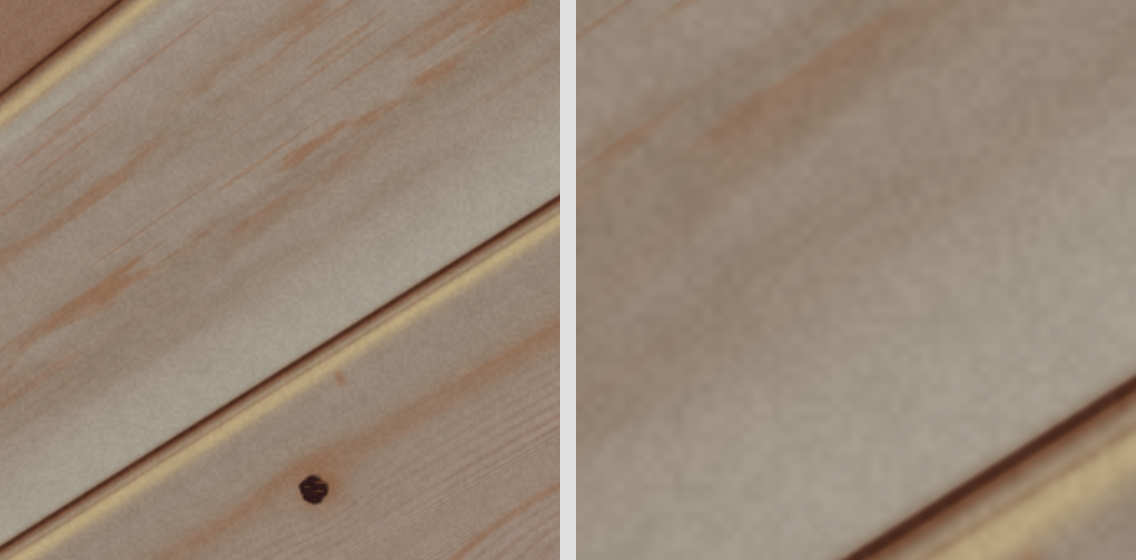
Left, the full canvas; right, a detail of the centre.
Reproduce this texture procedurally as a WebGL 1 fragment shader.

```glsl
precision highp float;
uniform vec2 u_resolution;

// Board layout: seams fan out from a distant point
const vec2 VANISH = vec2(-5.0, -3.12);
const float SEAM_SLOPE = 0.628;
const float BOARD_STEP = 0.162;
const float SLOPE_COS = 0.85;
const vec2 GRAIN_DIR = vec2(0.847, 0.532);
const float SEAM_HALF = 0.0055;

// Knot and blemish
const vec2 KNOT_POS = vec2(0.56, 0.126);
const float KNOT_RADIUS = 0.023;
const vec2 NICK_POS = vec2(0.606, 0.327);

// Wood colours
const vec3 TAN = vec3(0.595, 0.532, 0.475);
const vec3 UMBER = vec3(0.560, 0.488, 0.425);
const vec3 SILVER = vec3(0.640, 0.612, 0.555);
const vec3 PINK = vec3(0.625, 0.550, 0.500);
const vec3 ORANGE = vec3(0.560, 0.385, 0.270);
const vec3 RUSSET = vec3(0.545, 0.400, 0.315);
const vec3 CREAM = vec3(0.735, 0.650, 0.490);
const vec3 SEAM_DARK = vec3(0.270, 0.145, 0.105);
const vec3 SEAM_BROWN = vec3(0.440, 0.270, 0.170);
const vec3 KNOT_DARK = vec3(0.190, 0.105, 0.100);

float hash(vec2 p) {
  vec3 q = fract(p.xyx * 0.1031);
  q += dot(q, q.yzx + 33.33);
  return fract((q.x + q.y) * q.z);
}

float noise(vec2 p) {
  vec2 i = floor(p), f = fract(p);
  f = f * f * (3.0 - 2.0 * f);
  return mix(mix(hash(i), hash(i + vec2(1.0, 0.0)), f.x),
             mix(hash(i + vec2(0.0, 1.0)), hash(i + 1.0), f.x), f.y);
}

float fbm(vec2 p) {
  float sum = 0.0, amp = 0.5;
  for (int i = 0; i < 4; i++) {
    sum += amp * noise(p);
    p = p * 2.03 + 17.1;
    amp *= 0.5;
  }
  return sum / 0.9375;
}

float bell(float x, float width) {
  x /= width;
  return exp(-x * x);
}

// Wide board: silvery lower edge, broken orange streaks
vec3 paleBoard(float a, float t) {
  vec3 c = mix(UMBER, TAN, smoothstep(0.25, 0.7, fbm(vec2(t * 3.0, a * 14.0))));
  c = mix(c, PINK, 0.55 * bell(a - 0.83, 0.09));
  c = mix(c, SILVER, 0.95 * smoothstep(0.32, 0.07, a + 0.05 * noise(vec2(t * 4.0, a * 9.0))));
  c = mix(c, SILVER, 0.85 * bell(a - 0.89, 0.03));
  float patches = smoothstep(0.42, 0.72, fbm(vec2(t * 7.0 + 3.0, a * 24.0)));
  float streaks = bell(a - 0.40, 0.07) + 0.8 * bell(a - 0.66, 0.05);
  c = mix(c, ORANGE, 0.65 * patches * streaks);
  float hairs = smoothstep(0.70, 0.88, noise(vec2(t * 4.0, a * 75.0)));
  return mix(c, ORANGE, 0.30 * hairs * smoothstep(0.12, 0.4, a));
}

// Lower board: orange band, fine growth lines and arched figure
vec3 grainyBoard(float a, float t, vec2 uv) {
  vec2 k = uv - KNOT_POS;
  float across = dot(k, vec2(-GRAIN_DIR.y, GRAIN_DIR.x));
  a -= 0.035 * sign(across) * smoothstep(0.0, 0.02, abs(across)) * exp(-dot(k, k) * 160.0);
  vec3 c = mix(TAN, PINK, smoothstep(0.75, 0.60, a));
  c = mix(c, UMBER, 0.5 * fbm(vec2(t * 4.0, a * 25.0)));
  float band = bell(a - 0.76, 0.032) * (0.35 + 0.65 * fbm(vec2(t * 4.0, a * 60.0)));
  c = mix(c, ORANGE, 0.9 * band);
  float arch = length(vec2((t - 0.92) * 0.38, a - 0.33));
  float rings = mix(arch, a, smoothstep(0.45, 0.58, a));
  float lines = 0.5 + 0.5 * sin(rings * 270.0 + 5.0 * fbm(vec2(t * 2.5, a * 12.0)));
  float lineMask = smoothstep(0.75, 0.66, a) * (0.3 + 0.7 * noise(vec2(t * 5.0, a * 35.0)));
  c = mix(c, RUSSET, 0.50 * lines * lines * lineMask);
  c = mix(c, ORANGE, 0.55 * bell(arch - 0.14, 0.009) * smoothstep(0.56, 0.48, a));
  c = mix(c, UMBER, 0.4 * noise(vec2(t * 3.0, a * 90.0)));

  // Knot with a warm, ragged halo
  float r = length(k) + 0.005 * (noise(uv * 90.0) - 0.5);
  float px = 1.5 / u_resolution.y;
  c = mix(c, ORANGE, 0.8 * bell(length(k - vec2(0.012, 0.010)), 0.042));
  vec3 core = mix(KNOT_DARK, SEAM_BROWN, 0.6 * smoothstep(0.5, 0.8, noise(uv * 130.0)));
  c = mix(c, core, smoothstep(px + 0.004, -px, r - KNOT_RADIUS));

  // Short nick across the grain
  vec2 n = uv - NICK_POS;
  n.x += 0.3 * n.y;
  return mix(c, ORANGE, 0.65 * bell(n.x, 0.008) * bell(n.y, 0.018));
}

void main() {
  vec2 uv = gl_FragCoord.xy / u_resolution;
  vec2 ray = uv - VANISH;
  float board = (ray.y / ray.x - SEAM_SLOPE) / BOARD_STEP;
  float row = floor(board), a = fract(board);
  float t = dot(uv, GRAIN_DIR);
  float seam = (fract(board + 0.5) - 0.5) * BOARD_STEP * ray.x * SLOPE_COS;
  float upper = step(0.5, board);

  vec3 c;
  if (row < 0.0) c = grainyBoard(a, t, uv);
  else if (row < 1.0) c = paleBoard(a, t);
  else c = mix(RUSSET, UMBER, 0.45 * fbm(vec2(t * 5.0, a * 50.0)));

  // Rounded bevel below each seam, then the dark gap
  float wear = 0.75 + 0.25 * noise(vec2(t * 9.0, seam * 90.0));
  c = mix(c, CREAM, wear * bell(seam + 0.034, 0.017));
  c = mix(c, SEAM_BROWN, 0.25 * (1.0 - upper) * bell(seam + 0.022, 0.004));
  c = mix(c, SEAM_BROWN, 0.9 * bell(seam + 0.003, mix(0.009, 0.015, upper)));
  float px = 1.0 / u_resolution.y;
  float gap = smoothstep(SEAM_HALF + px, SEAM_HALF * 0.3 - px, abs(seam));
  c = mix(c, SEAM_DARK, 0.85 * gap);

  // Soft fibre mottling over everything
  c += 0.035 * (noise(uv * 170.0) - 0.5) + 0.03 * (fbm(uv * 38.0) - 0.5);
  gl_FragColor = vec4(c, 1.0);
}
```
